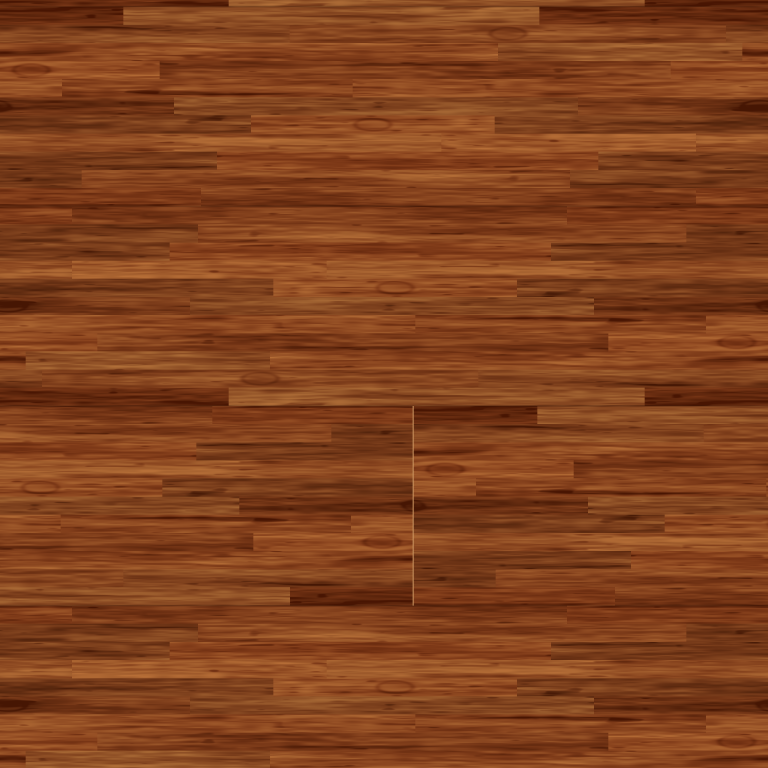
Reproduce this texture procedurally as a WebGL 2 fragment shader.

```glsl
#version 300 es
precision highp float;

uniform vec2 u_resolution;
out vec4 fragColor;

float hash(vec2 p) {
    vec3 q = fract(p.xyx * 0.1031);
    q += dot(q, q.yzx + 33.33);
    return fract((q.x + q.y) * q.z);
}

float noise(vec2 p) {
    vec2 i = floor(p), f = fract(p);
    f = f * f * (3.0 - 2.0 * f);
    return mix(mix(hash(i), hash(i + vec2(1, 0)), f.x),
               mix(hash(i + vec2(0, 1)), hash(i + vec2(1, 1)), f.x), f.y);
}

// Brown ramp from dark heartwood to pale sapwood
vec3 woodColor(float tone) {
    vec3 c = mix(vec3(0.36, 0.15, 0.05), vec3(0.63, 0.37, 0.18), tone);
    return c - vec3(0.0, 0.022, 0.013) * 4.0 * max(tone * (1.0 - tone), 0.0);
}

// One laminated board: x wraps at 1, y holds 11 rows of two staves each
vec3 board(vec2 p) {
    float row = floor(p.y * 11.0);
    float along = fract(p.x - hash(vec2(row, 3.0)));
    float split = mix(0.3, 0.7, hash(vec2(row, 8.0)));
    vec2 id = vec2(row * 17.0 + 5.0, along < split ? 11.0 : 42.0);
    vec2 q = vec2(along, p.y * 0.26);

    // Knot in a few staves, bending the grain around it
    vec2 center = vec2(id.y < 20.0 ? split * 0.5 : (1.0 + split) * 0.5,
                       (row + 0.5) * 0.26 / 11.0);
    vec2 offset = (q - center) / vec2(0.027, 0.009);
    float d = length(offset);
    float knot = step(0.82, hash(id + 61.0));
    q.y += 0.003 * noise(vec2(along * 6.0, q.y * 25.0) + id);
    q.y -= knot * 0.004 * offset.y * exp(-d * d);

    // Stave tone, soft blotches, then finer and finer grain
    float tone = 0.6 + 0.5 * (hash(id) + hash(id + 23.0) - 1.0);
    tone += 0.45 * (noise(q * vec2(5, 45) + id * 3.1) - 0.5);
    tone += 0.50 * (noise(q * vec2(4, 160) + id * 5.3) - 0.5);
    tone += 0.42 * (noise(q * vec2(14, 360) + id * 7.7) - 0.5);
    tone += 0.45 * (noise(q * vec2(45, 620) + id * 9.1) - 0.5);

    // Dark threads and short pores
    tone -= 0.40 * smoothstep(0.72, 0.95, noise(q * vec2(8, 240) + id * 2.3));
    tone -= 0.45 * smoothstep(0.86, 0.98, noise(q * vec2(30, 300) + id * 4.9));

    float ring = exp(-pow((d - 0.85) * 7.0, 2.0));
    tone -= knot * (0.3 * exp(-d * d * 1.5) + 0.3 * ring);

    float redness = hash(id + 87.0) - 0.5;
    return woodColor(clamp(tone, -0.3, 1.3)) + redness * vec3(0.03, -0.015, -0.015);
}

// Courses of boards, counted downward from the top
vec3 plankFloor(vec2 uv) {
    float y = (1.0 - uv.y - 0.0085) / 0.26;
    float course = floor(y);
    vec2 p = vec2(uv.x, y - course);
    bool jointed = course == 2.0;
    bool right = jointed && uv.x > 0.538;

    // The jointed course holds a shifted board and a turned one
    if (jointed) p.x += right ? -0.539 : 0.462;
    if (right || course == 0.0) p = 1.0 - p;
    vec3 color = board(p);

    // Faint shade along the long edges, pale gap at the butt joint
    float edge = min(p.y, 1.0 - p.y) * 0.26;
    color *= 1.0 - 0.15 * (1.0 - smoothstep(0.0005, 0.0015, edge));
    if (jointed && abs(uv.x - 0.538) < 0.00075) color = vec3(0.80, 0.59, 0.38);
    return color;
}

void main() {
    // Average a 3 by 3 grid of samples to smooth edges and grain
    vec3 sum = vec3(0.0);
    for (int j = -1; j <= 1; j++) {
        for (int i = -1; i <= 1; i++) {
            vec2 shift = vec2(i, j) / 3.0;
            sum += plankFloor((gl_FragCoord.xy + shift) / u_resolution);
        }
    }
    fragColor = vec4(sum / 9.0, 1.0);
}
```
